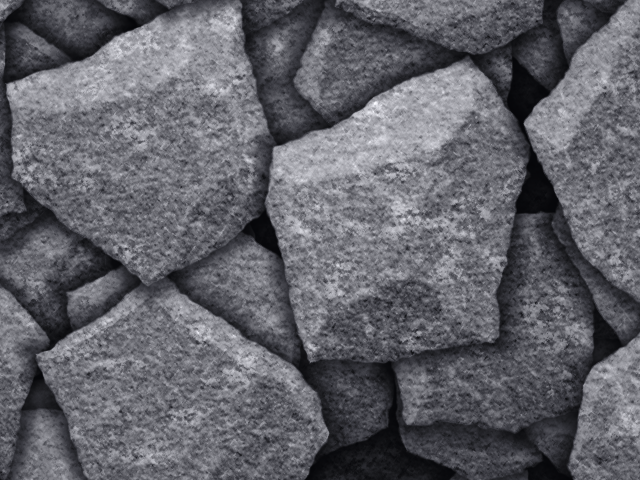
Write a Shadertoy shader that draws this texture.

```glsl
float hash(vec2 p) {
    return fract(sin(dot(p, vec2(127.1, 311.7))) * 43758.5453);
}

float noise(vec2 p) {
    vec2 i = floor(p), f = fract(p);
    f = f * f * (3.0 - 2.0 * f);
    return mix(mix(hash(i), hash(i + vec2(1, 0)), f.x),
               mix(hash(i + vec2(0, 1)), hash(i + vec2(1, 1)), f.x), f.y);
}

float fbm(vec2 p) {
    float sum = 0.0, amp = 0.5;
    for (int i = 0; i < 5; i++) {
        sum += amp * noise(p);
        p = mat2(1.6, 1.2, -1.2, 1.6) * p + 3.7;
        amp *= 0.55;
    }
    return sum / 1.06;
}

// Convex chipped stone: x = edge distance, y = facet tone, z = gap to the next facet
vec3 rock(vec2 p, vec2 id, float size) {
    vec2 tilt = vec2(hash(id + 0.3), hash(id + 0.7)) - 0.5;
    float edge = -1.0, next = 1.0;
    float low = size * 0.13 + dot(p, tilt) * 0.35;
    float tone = 0.44 + 0.14 * (hash(id + 5.1) - 0.5) + 0.08 * tilt.y;
    float nextTone = tone;
    for (int k = 0; k < 6; k++) {
        vec2 seed = id + float(k) * 1.37;
        float angle = 6.283 * (hash(id + 2.2) + (float(k) + 0.85 * hash(seed + 0.1)) / 6.0);
        vec2 n = vec2(cos(angle), sin(angle));
        float d = dot(p, n) - size * mix(0.37, 0.56, hash(seed + 0.4));
        float steep = hash(seed + 0.8);
        float h = -d * mix(0.4, 3.5, steep * steep);
        float side = 0.46 + 0.15 * dot(n, vec2(-0.35, 0.94)) + 0.06 * (hash(seed + 0.6) - 0.5);
        edge = max(edge, d);
        if (h < low) {
            next = low; nextTone = tone;
            low = h; tone = side;
        } else if (h < next) {
            next = h; nextTone = side;
        }
    }
    float gap = next - low;
    tone = mix(0.5 * (tone + nextTone), tone, smoothstep(0.0, 0.007, gap));
    return vec3(edge, tone, gap);
}

void mainImage(out vec4 fragColor, in vec2 fragCoord) {
    vec2 uv = fragCoord / iResolution.y;
    float aa = 1.5 / iResolution.y;

    // Ragged outlines
    vec2 ragged = uv + 0.06 * (vec2(fbm(uv * 6.0), fbm(uv * 6.0 + 31.0)) - 0.5)
                + 0.004 * (vec2(noise(uv * 80.0), noise(uv * 80.0 + 17.0)) - 0.5);

    // Pile stones from back to front, each shading those below
    float tone = 0.26, light = 0.28, gap = 1.0;
    vec2 stone = vec2(0.0);
    for (int layer = 0; layer < 3; layer++) {
        float depth = float(layer);
        float size = layer == 0 ? 0.28 : 0.36 + 0.08 * depth;
        vec2 grid = ragged / size + depth * vec2(0.37, 0.61);
        for (int j = -1; j <= 1; j++)
        for (int i = -1; i <= 1; i++) {
            vec2 cell = floor(grid) + vec2(i, j);
            vec2 id = cell + depth * 23.0 + 4.0;
            if (hash(id + 9.4) > 0.98 - 0.07 * depth) continue;
            vec2 jitter = 0.45 * (vec2(hash(id + 1.1), hash(id + 6.3)) - 0.5);
            vec3 r = rock((grid - cell - 0.5 - jitter) * size, id, size * 1.12);
            float cover = smoothstep(aa, -aa, r.x);
            float own = (0.74 + 0.14 * depth) * mix(0.82, 1.0, smoothstep(0.0, 0.02, -r.x));
            light *= mix(0.27, 1.0, smoothstep(-0.005, 0.055, r.x));
            light = mix(light, min(own, 1.0), cover);
            tone = mix(tone, r.y, cover);
            if (cover > 0.5) { stone = id; gap = r.z; }
        }
    }

    // Mineral surface with chipped streaks, turned differently on each stone
    float a = 6.283 * hash(stone + 3.3);
    mat2 turn = mat2(cos(a), -sin(a), sin(a), cos(a));
    vec2 q = turn * uv + 7.0 * hash(stone + 8.8);
    q.y *= 1.6;
    q += 0.03 * vec2(noise(q * 9.0), noise(q * 9.0 + 20.0));
    float relief = fbm(q * 15.0) - fbm(q * 15.0 + turn * vec2(-0.15, 0.22));
    vec2 g = mat2(0.8, 0.6, -0.6, 0.8) * uv;
    float fine = fbm(g * 95.0);
    float crumbs = fine - fbm(g * 95.0 + vec2(-0.25, 0.4));
    float patches = smoothstep(0.54, 0.68, fbm(q * 13.0)) * smoothstep(0.36, 0.6, fine);
    float ridge = 1.0 - abs(2.0 * fbm(q * 5.0 + 5.0) - 1.0);
    float vein = smoothstep(0.9, 1.0, ridge) * smoothstep(0.4, 0.62, fbm(q * 21.0 + 9.0));
    float worn = smoothstep(0.01, 0.0, gap) * smoothstep(0.36, 0.62, fbm(g * 30.0));
    float grain = noise(g * 200.0) - 0.5;
    float flecks = smoothstep(0.78, 0.92, noise(g * 150.0 + 40.0));
    float pits = smoothstep(0.76, 0.92, noise(g * 140.0 + 80.0));

    float value = tone - 0.005 + 0.28 * relief + 0.34 * crumbs + 0.18 * (fine - 0.5) + 0.15 * grain;
    value += 0.17 * patches + 0.14 * vein + 0.12 * worn + 0.12 * flecks - 0.11 * pits;
    value -= 0.3 * max(value - 0.56, 0.0);

    // Darker corners and a cool grey tint
    vec2 centre = fragCoord / iResolution.xy - 0.5;
    value = max(value, 0.06) * light * (1.06 - 0.4 * dot(centre, centre)) + 0.02;
    vec3 tint = vec3(0.0, 0.002, mix(0.014, 0.03, smoothstep(0.06, 0.25, value)));
    fragColor = vec4(clamp(value + tint, 0.0, 1.0), 1.0);
}
```
